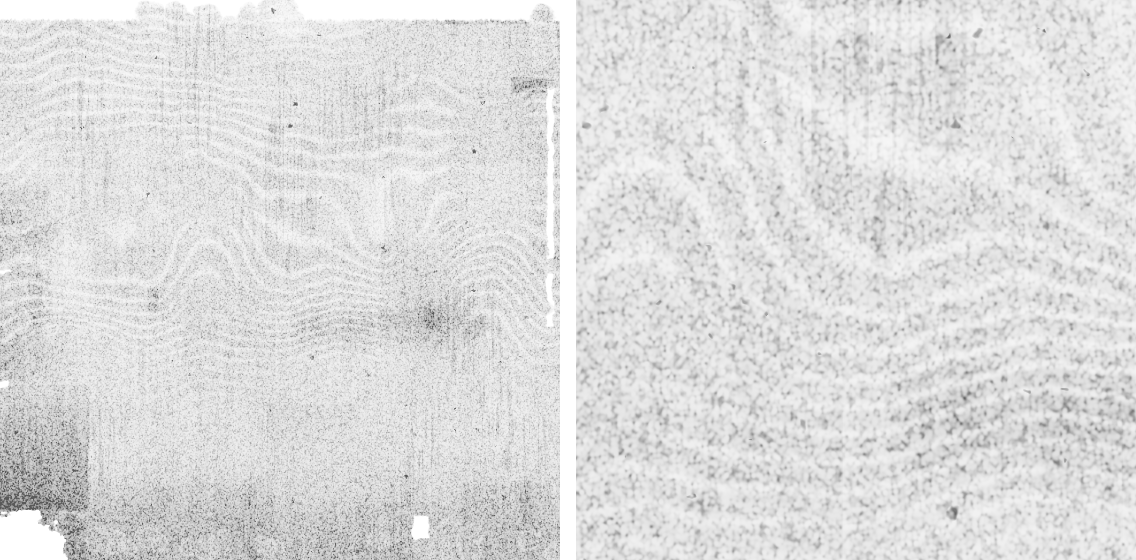
Left: the whole. Right: its middle third, enlarged.
A WebGL 2 fragment shader for this texture:

```glsl
#version 300 es
precision highp float;
// Pale weathered sheet: fine grain, faint wavy contours, patched tones, torn white margins.
uniform vec2 u_resolution;
out vec4 fragColor;

float hash(vec2 p) {
  vec3 a = fract(p.xyx * 0.1031);
  a += dot(a, a.yzx + 33.33);
  return fract((a.x + a.y) * a.z);
}

float noise(vec2 p) {
  vec2 i = floor(p), f = fract(p);
  f = f * f * (3.0 - 2.0 * f);
  return mix(mix(hash(i), hash(i + vec2(1, 0)), f.x),
             mix(hash(i + vec2(0, 1)), hash(i + vec2(1, 1)), f.x), f.y);
}

float fbm(vec2 p) {
  return 0.55 * noise(p) + 0.3 * noise(p * 2.1 + 7.3) + 0.15 * noise(p * 4.3 + 19.1);
}

// Soft-edged rectangle mask
float box(vec2 p, vec2 centre, vec2 halfSize, float soft) {
  vec2 d = abs(p - centre) - halfSize;
  return 1.0 - smoothstep(-soft, soft, max(d.x, d.y));
}

// Pale lines along the levels of a warped height field
float contours(vec2 p) {
  vec2 hill = (p - vec2(0.7, 0.56)) * vec2(9, 8);
  float roughness = mix(0.2, 0.09, smoothstep(0.45, 0.75, p.y));
  float height = p.y + roughness * noise(p * vec2(8, 4)) + 0.03 * noise(p * vec2(17, 8))
               + 0.008 * noise(p * vec2(42, 22)) + 0.13 * exp(-dot(hill, hill));
  float ridge = abs(fract(height * 40.0 + 0.8 * noise(p * 9.0)) - 0.5);
  float visible = smoothstep(0.25, 0.65, noise(p * vec2(8, 11) + 40.0));
  return (1.0 - smoothstep(0.04, 0.28, ridge)) * (0.3 + 0.7 * visible) * smoothstep(0.22, 0.45, p.y);
}

// Dark irregular flecks, one per chosen grid cell
float flecks(vec2 p, float cells, float chance, float size) {
  vec2 q = p * cells + size * 2.4 * (vec2(noise(p * 260.0), noise(p * 260.0 + 50.0)) - 0.5);
  vec2 id = floor(q);
  vec2 centre = 0.3 + 0.4 * vec2(hash(id + 3.0), hash(id + 61.0));
  float radius = size * (0.3 + hash(id + 17.0));
  float r = length((fract(q) - centre) * vec2(1.0, 0.5 + hash(id + 29.0)));
  return step(1.0 - chance, hash(id + 83.0)) * (1.0 - smoothstep(radius * 0.3, radius * 1.3, r));
}

// Regional darkening
float shadeField(vec2 p) {
  float s = 0.7 + 0.5 * fbm(p * 5.0);
  // Mosaic of overlapping sheets, each fading downwards
  vec2 q = p * vec2(6, 7) + vec2(0.3 * hash(vec2(floor(p.y * 7.0), 5)), 0.04 * noise(p * 8.0));
  vec2 f = fract(q);
  s += 0.5 * (hash(floor(q) + 9.0) - 0.4) * f.y * smoothstep(0.0, 0.05, 1.0 - f.y) * smoothstep(0.0, 0.03, f.x);
  // Left side and foot
  s += 0.85 * (1.0 - smoothstep(0.02, 0.15, p.x)) * box(p, vec2(0.0, 0.49), vec2(0.3, 0.17), 0.03);
  s += box(p, vec2(0.0, 0.2), vec2(0.158 + 0.02 * (p.y - 0.2), 0.112), 0.003) * mix(1.5, 0.3, smoothstep(0.12, 0.31, p.y));
  s += 1.1 * (1.0 - smoothstep(0.02, 0.2, p.y));
  s += 0.35 * smoothstep(0.88, 1.0, p.x) * smoothstep(0.25, 0.55, p.y);
  // Smudges and hard patches
  s += 0.65 * smoothstep(0.36, 0.43, p.y) * box(p, vec2(0.7, 0.4), vec2(0.17, 0.042), 0.02);
  s += 0.7 * exp(-length((p - vec2(0.77, 0.43)) * vec2(32, 22)));
  s += 0.6 * box(p, vec2(0.77, 0.43), vec2(0.015, 0.02), 0.007);
  s += 0.6 * box(p, vec2(0.273, 0.463), vec2(0.01, 0.022), 0.002);
  s += 1.2 * box(p, vec2(0.945, 0.848), vec2(0.032, 0.014), 0.002);
  s += 1.2 * box(p, vec2(0.86, 0.961), vec2(0.08, 0.004), 0.002);
  return s;
}

void main() {
  vec2 p = gl_FragCoord.xy / u_resolution;
  float ragged = fbm(p * 60.0) - 0.5;
  float shade = shadeField(p);

  // Sheet outline and the round tufts along its edges
  float sheet = 1.0 - smoothstep(0.964, 0.97, p.y + 0.006 * noise(p * vec2(300, 20)));
  float pale = 0.0;
  for (int i = 0; i < 78; i++) {
    float k = float(i);
    vec2 h = vec2(hash(vec2(k, 1)), hash(vec2(k, 2)));
    vec2 centre = i % 3 == 0 ? vec2(mix(0.24, 0.53, h.x), 0.955 + 0.03 * h.y)
                : i % 3 == 1 ? vec2(0.12 + 0.9 * h.x, 0.005 + 0.045 * h.y)
                : vec2(0.13 * h.x, 0.36 + 0.28 * h.y);
    if (i % 13 == 0) centre = vec2(h.x < 0.5 ? 0.015 : 0.97, 0.9 + 0.08 * h.y);
    float radius = 0.011 + 0.014 * hash(vec2(k, 3));
    float d = length(p - centre) + 0.009 * ragged - radius;
    float disc = 1.0 - smoothstep(-0.003, 0.003, d);
    sheet = max(sheet, disc * step(0.5, centre.y));
    pale = max(pale, 0.25 * disc + 0.4 * (1.0 - smoothstep(0.0, 0.005, abs(d))));
  }

  // Torn corner with a dark mottled fringe, then smaller gaps
  float corner = length((p - vec2(0.035, 0.005)) / vec2(0.085, 0.078)) + 0.5 * ragged;
  float fringe = smoothstep(0.95, 1.05, corner) * (1.0 - smoothstep(1.45, 1.6, corner)) * step(p.x, 0.155);
  shade += fringe * 1.8 * noise(p * 150.0);
  float gap = 1.0 - smoothstep(0.97, 1.03, corner);
  vec2 torn = p + 0.012 * ragged;
  gap = max(gap, box(torn, vec2(0.752, 0.057), vec2(0.014, 0.021), 0.002));
  float strip = box(torn, vec2(0.982, 0.62), vec2(0.006, 0.22), 0.002);
  gap = max(gap, strip * max(smoothstep(0.5, 0.6, p.y), smoothstep(0.4, 0.5, noise(p * vec2(20, 40)))));
  gap = max(gap, box(torn, vec2(0.004, 0.515), vec2(0.013, 0.003), 0.002));
  gap = max(gap, box(torn, vec2(0.0, 0.313), vec2(0.012, 0.006), 0.002));

  // Two crossed layers of grain, and vertical scratches
  vec2 turned = mat2(0.8, 0.6, -0.6, 0.8) * p + 2.0;
  float grain = mix(noise(p * vec2(487, 391)), noise(turned * 463.0), 0.5);
  float streak = smoothstep(0.5, 0.95, noise(p * vec2(310, 17)))
               * smoothstep(0.5, 0.85, noise(p * vec2(16, 5) + 11.0));
  float fibre = noise(p * vec2(190, 7) + 30.0) - 0.5;
  shade *= 1.0 + 0.25 * fibre - 0.6 * pale;
  float darkness = shade * (0.073 + 0.34 * grain * grain * grain);
  darkness += 0.13 * streak * (0.2 + grain);
  darkness *= 1.0 - 0.45 * contours(p);

  // Flecks gather in drifts
  float drift = smoothstep(0.55, 0.8, fbm(p * 6.0 + 23.0));
  darkness += 0.45 * flecks(p, 24.0, 0.07, 0.07);
  darkness += 0.25 * flecks(p + 0.37, 95.0, 0.015 + 0.15 * drift, 0.17);

  float tone = mix(1.0, 1.0 - min(darkness, 0.65), sheet * (1.0 - gap));
  fragColor = vec4(vec3(tone), 1.0);
}
```
